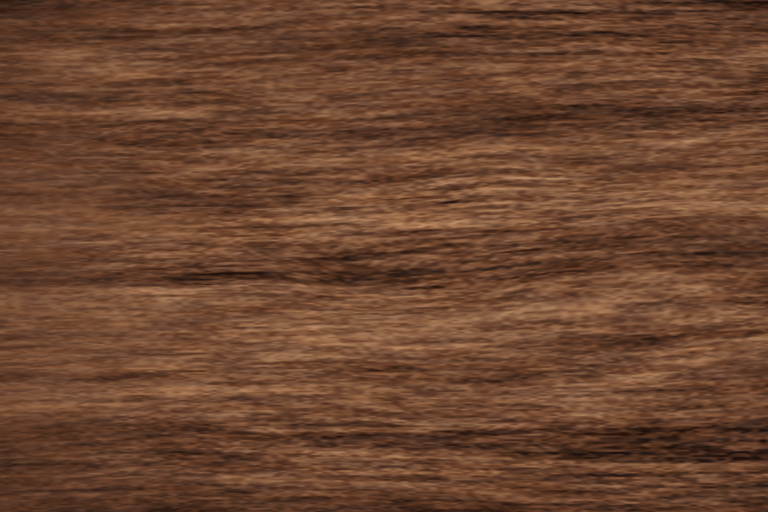
Write a WebGL 2 fragment shader that draws this texture.

```glsl
#version 300 es
precision highp float;
// Draws a dark brown wooden board with fine, nearly horizontal grain.

uniform vec2 u_resolution;
out vec4 fragColor;

const vec3 DARK_WOOD = vec3(0.20, 0.12, 0.085);
const vec3 MID_WOOD = vec3(0.40, 0.25, 0.17);
const vec3 PALE_WOOD = vec3(0.62, 0.44, 0.31);

float hash(vec2 p) {
    vec3 q = fract(vec3(p.xyx) * 0.1031);
    q += dot(q, q.yzx + 33.33);
    return fract((q.x + q.y) * q.z);
}

// Smooth noise along one row; each row is shifted so that cells never line up.
float rowNoise(float x, float row, float seed) {
    x += 37.0 * hash(vec2(row, seed + 5.0));
    float cell = floor(x);
    float a = hash(vec2(cell + seed * 17.0, row));
    float b = hash(vec2(cell + 1.0 + seed * 17.0, row));
    return mix(a, b, smoothstep(0.0, 1.0, x - cell));
}

// Streaks in the range -0.5 to 0.5; scale sets cells per canvas height.
float streaks(vec2 p, vec2 scale, float seed) {
    p = p * scale + 60.0;
    float row = floor(p.y);
    float low = rowNoise(p.x, row, seed);
    float high = rowNoise(p.x, row + 1.0, seed);
    return mix(low, high, smoothstep(0.0, 1.0, p.y - row)) - 0.5;
}

// Soft horizontal stripe.
float band(float y, float centre, float width) {
    float d = (y - centre) / width;
    return exp(-d * d);
}

// Bends the fibres gently upward through the middle of the board.
vec2 bendGrain(vec2 p) {
    float middle = band(p.y, 0.5, 0.35);
    float lift = 0.035 * (p.x - 0.75) * middle;
    float wave = 0.008 * sin(p.x * 3.2 + p.y * 5.0);
    float ripple = 0.016 * streaks(p, vec2(5.0, 9.0), 1.0) * middle;
    return vec2(p.x, p.y - lift - wave + ripple);
}

// Broad light and dark growth zones.
float growthZones(vec2 p, float across) {
    float light = 0.07 * band(p.y, 0.69, 0.035) * mix(0.4, 1.2, across)
                + 0.05 * band(p.y, 0.59, 0.03)
                + 0.05 * band(p.y, 0.42, 0.03)
                + 0.07 * band(p.y, 0.21, 0.045);
    float dark = 0.05 * band(p.y, 0.76, 0.035)
               + 0.07 * band(p.y, 0.47, 0.022)
               + 0.05 * band(p.y, 0.27, 0.018)
               + 0.06 * band(p.y, 0.10, 0.06);
    return light - dark + 0.12 * streaks(p, vec2(0.9, 11.0), 2.0);
}

// Layers of fibres, from wide streaks down to single threads.
float fibres(vec2 p) {
    return 0.13 * streaks(p, vec2(2.2, 34.0), 3.0)
         + 0.16 * streaks(p, vec2(5.0, 95.0), 4.0)
         + 0.19 * streaks(p, vec2(16.0, 190.0), 5.0)
         + 0.17 * streaks(p, vec2(70.0, 290.0), 6.0);
}

// Thin dark pores gathered in patches.
float pores(vec2 p) {
    float patchy = smoothstep(-0.05, 0.3, streaks(p, vec2(1.6, 13.0), 7.0));
    float line = smoothstep(0.12, 0.38, streaks(p, vec2(9.0, 150.0), 8.0));
    return patchy * line;
}

// Darkening toward the corners and the upper and lower edges.
float edgeShade(vec2 uv) {
    vec2 d = abs(uv - 0.5) * 2.0;
    return 0.05 * pow(d.y, 5.0) + 0.035 * pow(d.x, 6.0) + 0.06 * pow(d.x * d.y, 3.0);
}

vec3 woodColour(float tone) {
    vec3 lower = mix(DARK_WOOD, MID_WOOD, (tone - 0.20) / 0.20);
    vec3 upper = mix(MID_WOOD, PALE_WOOD, (tone - 0.40) / 0.22);
    return tone < 0.40 ? lower : upper;
}

void main() {
    vec2 uv = gl_FragCoord.xy / u_resolution;
    vec2 p = bendGrain(gl_FragCoord.xy / u_resolution.y);

    // The grain is calmer toward the left side.
    float relief = mix(0.6, 1.05, smoothstep(0.0, 0.35, uv.x));
    relief *= 1.0 + 0.5 * streaks(p, vec2(1.5, 8.0), 9.0);

    float tone = 0.436 + growthZones(p, uv.x) + relief * fibres(p);
    tone -= 0.12 * relief * pores(p) + edgeShade(uv);
    tone = clamp(tone, 0.12, 0.74);

    // Slight drift between reddish and golden threads.
    float warmth = streaks(p, vec2(12.0, 120.0), 10.0);
    vec3 colour = woodColour(tone) + warmth * vec3(0.02, -0.008, -0.03);
    fragColor = vec4(clamp(colour, 0.0, 1.0), 1.0);
}
```
